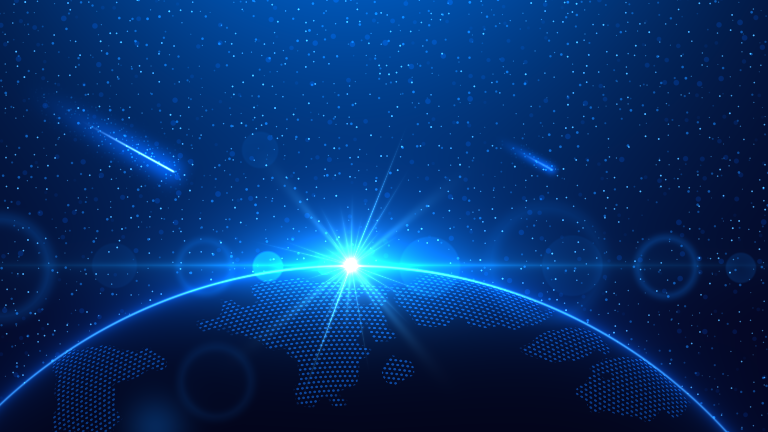
Write a Shadertoy shader that draws this background.

```glsl
// Sunrise over a dark planet: blue gradient sky, hashed star layers and two comets,
// a circular rim with halftone continents, then a starburst and lens flares.
// Lengths are in canvas heights; light is summed additively from back to front.

const vec2 SUN = vec2(0.8125, 0.386);
const vec2 PLANET = vec2(0.81, -0.796);
const float RADIUS = 1.1806;
const vec3 CYAN = vec3(0.08, 0.72, 1.0);
const vec3 BLUE = vec3(0.0, 0.32, 0.8);

vec3 hash3(vec2 p) {
    vec3 h = fract(p.xyx * vec3(0.1031, 0.1030, 0.0973));
    h += dot(h, h.yxz + 33.33);
    return fract((h.xxy + h.yzz) * h.zyx);
}

float noise(vec2 p) {
    vec2 i = floor(p), f = fract(p);
    f = f * f * (3.0 - 2.0 * f);
    return mix(mix(hash3(i).x, hash3(i + vec2(1, 0)).x, f.x),
               mix(hash3(i + vec2(0, 1)).x, hash3(i + 1.0).x, f.x), f.y);
}

// One jittered star per occupied cell
float stars(vec2 p, float cell, float density, float size) {
    vec2 g = p / cell;
    vec3 h = hash3(floor(g) + 17.0);
    float d = length(fract(g) - 0.2 - 0.6 * h.xy) * cell;
    float r = size * (0.6 + 0.6 * h.z), aa = 0.7 / iResolution.y;
    float chosen = step(hash3(floor(g) + 91.0).x, density);
    return chosen * (0.25 + 0.75 * h.z) * (1.0 - smoothstep(r - aa, r + aa, d));
}

// Bright streak inside a soft tail of dust
vec3 comet(vec2 p, vec2 head, float len, float core) {
    vec2 q = p - head, tail = vec2(-0.876, 0.482);
    float s = dot(q, tail) / len;
    float w = abs(q.x * tail.y - q.y * tail.x);
    float fade = smoothstep(-0.12, 0.06, s) * (1.0 - smoothstep(0.0, 1.0, s));
    float soft = exp(-pow(w / (0.075 * len), 2.0)) * fade;
    float line = exp(-pow(w / 0.0024, 2.0)) * smoothstep(-0.01, 0.01, s)
               * (1.0 - smoothstep(0.05, 0.6, s));
    return BLUE * soft * 0.7 + vec3(0.75, 0.95, 1.0) * line * core
         + CYAN * stars(p, 0.010, 0.5, 0.0018) * soft * 0.7;
}

// Land masses as ellipses with a ragged outline
float land(vec2 p) {
    vec4 masses[11] = vec4[11](
        vec4(0.70, 0.26, 0.20, 0.06), vec4(0.72, 0.32, 0.15, 0.035),
        vec4(0.755, 0.155, 0.085, 0.095), vec4(0.915, 0.143, 0.04, 0.03),
        vec4(1.06, 0.31, 0.18, 0.055), vec4(1.18, 0.275, 0.10, 0.035),
        vec4(1.31, 0.20, 0.09, 0.035), vec4(1.47, 0.085, 0.125, 0.055),
        vec4(1.45, 0.15, 0.08, 0.02), vec4(0.25, 0.155, 0.115, 0.045),
        vec4(0.20, 0.06, 0.07, 0.09));
    float nearest = 9.0;
    for (int i = 0; i < 11; i++)
        nearest = min(nearest, length((p - masses[i].xy) / masses[i].zw));
    return 1.0 - smoothstep(0.95, 1.05, nearest + 0.6 * (noise(p * 32.0) - 0.5));
}

// Staggered dots on rings that crowd toward the rim
float halftone(vec2 q, float depth) {
    vec2 g = vec2(atan(q.x, q.y) * 82.0, 88.0 * pow(max(depth, 0.0), 0.8));
    g.x += 0.5 * mod(floor(g.y), 2.0);
    float aa = 50.0 / iResolution.y;
    return 1.0 - smoothstep(0.26 - aa, 0.26 + aa, length((fract(g) - 0.5) * vec2(0.9, 1.0)));
}

// Lens ghosts: centre, radius, strength; a negative strength makes a ring
float ghosts(vec2 p) {
    vec4 list[12] = vec4[12](
        vec4(0.62, 0.383, 0.035, 0.6), vec4(0.752, 0.382, 0.017, 0.9),
        vec4(0.475, 0.382, 0.062, -0.13), vec4(0.995, 0.382, 0.07, 0.15),
        vec4(1.265, 0.39, 0.13, -0.09), vec4(1.543, 0.382, 0.068, -0.2),
        vec4(1.715, 0.38, 0.035, 0.16), vec4(1.325, 0.385, 0.07, 0.07),
        vec4(0.0, 0.38, 0.115, -0.17), vec4(0.265, 0.385, 0.052, 0.07),
        vec4(0.5, 0.116, 0.082, -0.09), vec4(0.602, 0.653, 0.042, 0.07));
    float sum = 0.0;
    for (int i = 0; i < 12; i++) {
        float r = list[i].z, k = list[i].w, d = length(p - list[i].xy);
        float disc = (1.0 - smoothstep(r - 0.003, r + 0.003, d)) * (0.55 + 0.45 * d / r);
        float ring = exp(-pow((d - r) / (0.15 * r), 2.0)) + 0.2 * disc;
        sum += abs(k) * (k > 0.0 ? disc : ring);
    }
    return sum + 0.3 * exp(-pow(length(p - vec2(0.36, 0.01)) / 0.07, 2.0));
}

// Broad diagonal beams, hashed thin rays and one long streak
float starburst(vec2 q) {
    float d = length(q), a = atan(q.y, q.x);
    float sum = 0.28 * pow(max(cos(4.0 * (a - 0.68)), 0.0), 35.0) * exp(-d * 4.5) * (1.0 - smoothstep(0.1, 0.42, d));
    for (int i = 0; i < 26; i++) {
        vec3 h = hash3(vec2(float(i), 5.0));
        float t = i == 0 ? 1.19 : i == 1 ? 4.36 : 0.2417 * (float(i) + 0.8 * h.x);
        float reach = i < 2 ? 0.36 : 0.08 + 0.2 * h.y;
        vec2 u = vec2(cos(t), sin(t));
        float s = dot(q, u), w = abs(q.x * u.y - q.y * u.x);
        sum += (i < 2 ? 0.8 : 0.45) * exp(-w / (i < 2 ? 0.0016 : 0.0012 + 0.0025 * h.z))
             * smoothstep(0.0, 0.01, s) * (1.0 - smoothstep(0.0, reach, s));
    }
    return sum;
}

void mainImage(out vec4 fragColor, in vec2 fragCoord) {
    vec2 p = fragCoord / iResolution.y, q = p - SUN, c = p - PLANET;
    float depth = RADIUS - length(c), aa = 1.0 / iResolution.y;
    float ground = smoothstep(-aa, aa, depth), side = abs(q.x);

    // Sky, stars and comets
    float rise = pow(clamp((p.y - 0.25) / 0.75, 0.0, 1.0), 1.2);
    float light = exp(-1.4 * q.x * q.x) * mix(0.08, 1.0, rise);
    vec3 col = mix(vec3(0.014, 0.012, 0.11), vec3(0.0, 0.33, 0.7), light);
    col += vec3(0.3, 0.65, 0.8) * stars(p, 0.024, 0.45, 0.0017);
    col += vec3(0.08, 0.45, 0.75) * stars(p + 3.7, 0.031, 0.45, 0.0026) * 0.6;
    col += BLUE * stars(p + 8.3, 0.045, 0.5, 0.0055) * 0.2;
    col += comet(p, vec2(0.403, 0.602), 0.42, 1.0) + comet(p, vec2(1.28, 0.606), 0.16, 0.25);
    col += BLUE * exp(-max(-depth, 0.0) * 13.0) * 0.65 * exp(-side * 2.2);

    // Planet with dotted land and a lit limb
    vec3 surface = vec3(0.01, 0.012, 0.09) + BLUE * exp(-max(depth, 0.0) * 13.0) * exp(-side * 2.4);
    surface += vec3(0.06, 0.38, 0.75) * land(p) * halftone(c, depth) * (0.45 + 0.35 * exp(-length(q) * 3.0));
    col = mix(col, surface, ground);
    col += vec3(0.45, 0.9, 1.0) * exp(-pow(depth / 0.0026, 2.0)) * (0.12 + 0.95 * exp(-side * 1.7));
    col += BLUE * exp(-abs(depth) / 0.012) * 0.45;

    // Sun, horizontal streak, rays and ghosts
    float d = length(q * vec2(0.45, 1.0));
    col += CYAN * exp(-d * 15.0) * 0.85 + BLUE * exp(-d * 6.5) * mix(0.45, 0.2, ground);
    col += CYAN * (exp(-abs(q.y) / 0.005) * 0.6 + exp(-abs(q.y) / 0.035) * 0.3) * exp(-side * 2.8);
    col += vec3(0.4, 0.85, 1.0) * starburst(q) + vec3(0.04, 0.45, 0.8) * ghosts(p);
    col += vec3(1.0) * exp(-pow(length(q) / 0.015, 2.0)) + vec3(0.5, 0.5, 0.5) * exp(-length(q) * 28.0);
    fragColor = vec4(clamp(col, 0.0, 1.0), 1.0);
}
```
